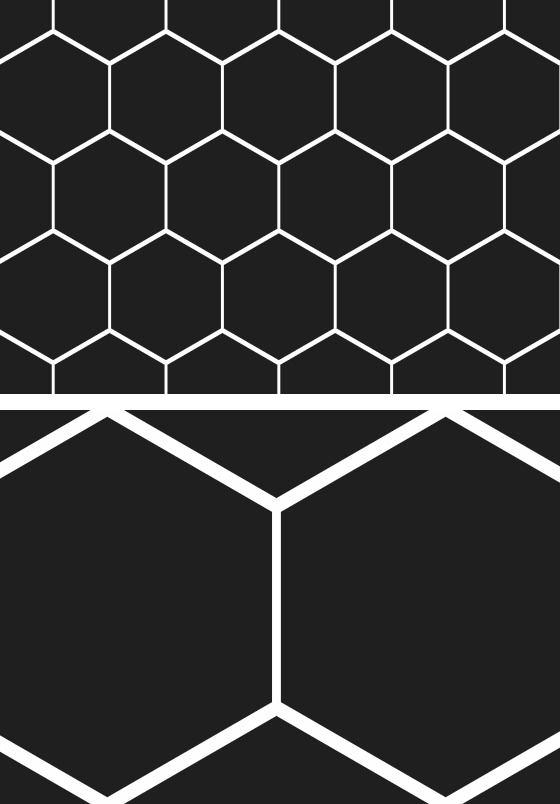
Top: the whole. Bottom: its middle third, enlarged.
Reproduce this pattern procedurally as a WebGL 2 fragment shader.

```glsl
#version 300 es
precision highp float;
// Dark pointy-top hexagon tiles in staggered rows, split by thin white gaps.

uniform vec2 u_resolution;
out vec4 outColor;

// Signed distance to a pointy-top hexagon's edge lines, negative inside.
float hexDistance(vec2 p, float apothem) {
    p = abs(p);
    return max(p.x, dot(p, vec2(0.5, 0.8660254))) - apothem;
}

// Distance to the nearest tile; the row spacing is slightly loose,
// so slanted gaps are wider than vertical ones.
float tileDistance(vec2 p) {
    vec2 pitch = vec2(0.2863, 0.2531);
    float nearestRow = round(p.y / pitch.y);
    float nearest = 1.0;
    for (float i = -1.0; i <= 1.0; i++) {
        float row = nearestRow + i;
        float stagger = 0.5 * mod(row + 1.0, 2.0);
        float column = round(p.x / pitch.x - stagger) + stagger;
        vec2 center = vec2(column, row) * pitch;
        nearest = min(nearest, hexDistance(p - center, 0.1394));
    }
    return nearest;
}

void main() {
    // Canvas heights, measured from just left of the middle
    vec2 p = (gl_FragCoord.xy - 0.5 * u_resolution) / u_resolution.y + vec2(0.003, 0.0);

    // Gap coverage, smoothed over one pixel
    float gap = clamp(tileDistance(p) * u_resolution.y + 0.5, 0.0, 1.0);

    vec3 tileColor = vec3(0.122);
    vec3 gapColor = vec3(0.995);
    outColor = vec4(mix(tileColor, gapColor, gap), 1.0);
}
```
